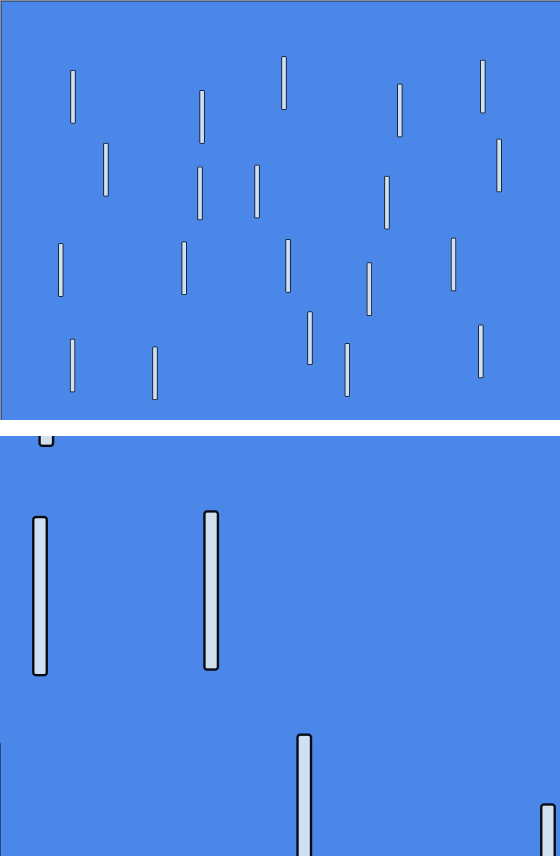
Top: the whole. Bottom: its middle third, enlarged.
This pattern is drawn by a Shadertoy shader. Its source:

```glsl
#define GRID vec2(5.0, 4.0)
#define FIELD_START vec2(0.078, 0.035)
#define FIELD_SIZE vec2(0.860, 0.833)
#define JITTER vec2(0.060, 0.038)
#define STAGGER 0.019
#define BAR_HALF vec2(0.0063, 0.0637)
#define CORNER 0.0032
#define OUTLINE 0.0019
#define FRAME vec2(0.0013, 0.0033)
#define SEED 7.0

const vec3 BLUE = vec3(0.29, 0.53, 0.91);
const vec3 PALE = vec3(0.82, 0.88, 0.94);
const vec3 INK = vec3(0.03, 0.05, 0.08);
const vec3 RIM = vec3(0.98);

vec2 hash2(vec2 p) {
    vec3 q = fract(vec3(p.xyx) * vec3(0.1031, 0.1030, 0.0973));
    q += dot(q, q.yzx + 33.33);
    return fract((q.xx + q.yz) * q.zy);
}

float roundedBox(vec2 p, vec2 halfSize, float radius) {
    vec2 q = abs(p) - halfSize + radius;
    return length(max(q, 0.0)) + min(max(q.x, q.y), 0.0) - radius;
}

// Share of a pixel that lies inside a distance field
float coverage(float d) {
    return clamp(0.5 - d * iResolution.y, 0.0, 1.0);
}

// Distance to the nearest bar of a jittered grid with staggered columns
float bars(vec2 uv, float aspect) {
    float d = 1e3;
    for (float col = 0.0; col < GRID.x; col++) {
        for (float row = 0.0; row < GRID.y; row++) {
            vec2 cell = vec2(col, row);
            vec2 center = FIELD_START + (cell + 0.5) / GRID * FIELD_SIZE;
            center += (2.0 * hash2(cell * 17.3 + SEED) - 1.0) * JITTER;
            center.y += STAGGER * (1.0 - 2.0 * mod(col, 2.0));
            center.x *= aspect;
            d = min(d, roundedBox(uv - center, BAR_HALF, CORNER));
        }
    }
    return d;
}

void mainImage(out vec4 fragColor, in vec2 fragCoord) {
    vec2 uv = fragCoord / iResolution.y;
    float aspect = iResolution.x / iResolution.y;

    // Outlined bars
    float d = bars(uv, aspect);
    vec3 color = mix(BLUE, INK, coverage(d));
    color = mix(color, PALE, coverage(d + OUTLINE));

    // Hairline along the left and top edges
    float edge = min(uv.x, 1.0 - uv.y);
    color = mix(color, INK, coverage(edge - FRAME.y));
    color = mix(color, RIM, coverage(edge - FRAME.x));

    fragColor = vec4(color, 1.0);
}
```
